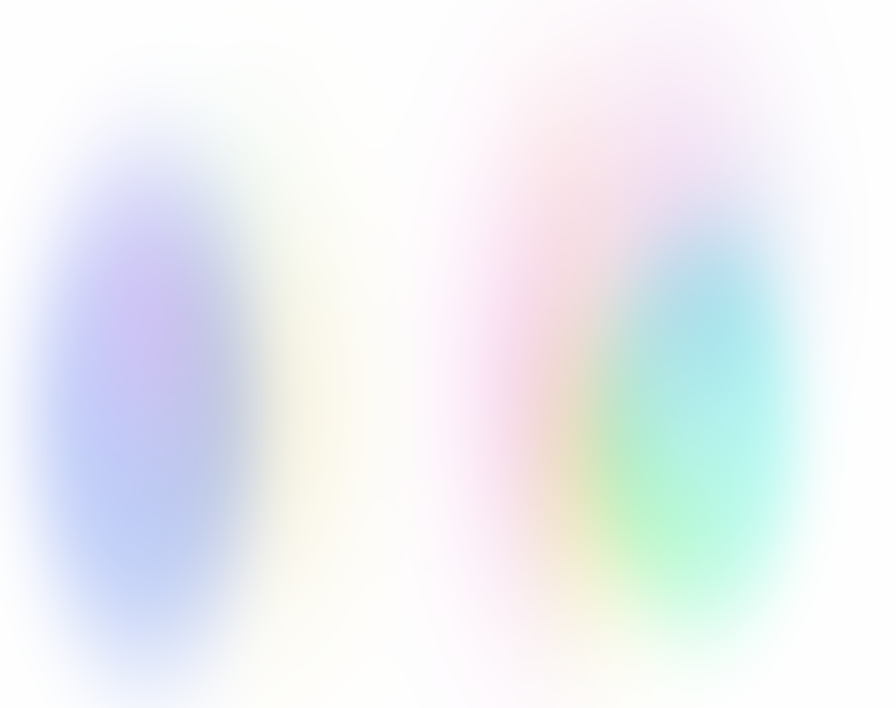
Write a WebGL 2 fragment shader that draws this background.

```glsl
#version 300 es
precision highp float;

uniform vec2 u_resolution;
out vec4 outColor;

// A soft elliptical glow, in fractions of the canvas.
struct Glow {
    vec2 center;
    vec2 radius;
    float edge;    // 1 is a plain bell, 2 has a flatter top
    vec3 absorbed; // light taken away from the paper
};

const vec3 PAPER = vec3(0.998);
const float BELL = 1.0;
const float PLATEAU = 2.0;

// Left group
const Glow BLUE   = Glow(vec2(0.163, 0.416), vec2(0.133, 0.363), PLATEAU, vec3(0.259, 0.196, 0.024));
const Glow VIOLET = Glow(vec2(0.169, 0.554), vec2(0.083, 0.187), BELL, vec3(-0.070, 0.030, 0.0));
const Glow CREAM  = Glow(vec2(0.302, 0.422), vec2(0.107, 0.303), BELL, vec3(0.020, 0.035, 0.110));
const Glow MINT   = Glow(vec2(0.254, 0.686), vec2(0.083, 0.187), BELL, vec3(0.040, 0.008, 0.016));

// Right group
const Glow TEAL   = Glow(vec2(0.779, 0.389), vec2(0.118, 0.281), PLATEAU, vec3(0.275, 0.008, 0.039));
const Glow SKY    = Glow(vec2(0.836, 0.620), vec2(0.074, 0.163), BELL, vec3(0.075, 0.020, 0.008));
const Glow YELLOW = Glow(vec2(0.651, 0.365), vec2(0.074, 0.233), BELL, vec3(0.047, 0.012, 0.196));
const Glow LIME   = Glow(vec2(0.742, 0.233), vec2(0.092, 0.140), BELL, vec3(0.0, 0.0, 0.098));
const Glow PINK   = Glow(vec2(0.592, 0.447), vec2(0.092, 0.327), BELL, vec3(0.016, 0.130, 0.027));
const Glow LILAC  = Glow(vec2(0.753, 0.670), vec2(0.114, 0.280), BELL, vec3(0.039, 0.122, 0.043));
const Glow PEACH  = Glow(vec2(0.632, 0.752), vec2(0.074, 0.163), BELL, vec3(0.0, 0.020, 0.047));

const int GLOW_COUNT = 11;
const Glow GLOWS[GLOW_COUNT] = Glow[GLOW_COUNT](
    BLUE, VIOLET, CREAM, MINT, TEAL, SKY, YELLOW, LIME, PINK, LILAC, PEACH);

// Light absorbed by one glow at a point.
vec3 absorption(Glow glow, vec2 point) {
    vec2 offset = (point - glow.center) / glow.radius;
    float falloff = exp(-pow(dot(offset, offset) + 1e-6, glow.edge));
    return glow.absorbed * falloff;
}

void main() {
    vec2 uv = gl_FragCoord.xy / u_resolution;

    // Overlapping glows add up their absorption.
    vec3 color = PAPER;
    for (int i = 0; i < GLOW_COUNT; i++) {
        color -= absorption(GLOWS[i], uv);
    }

    outColor = vec4(clamp(color, 0.0, 1.0), 1.0);
}
```
